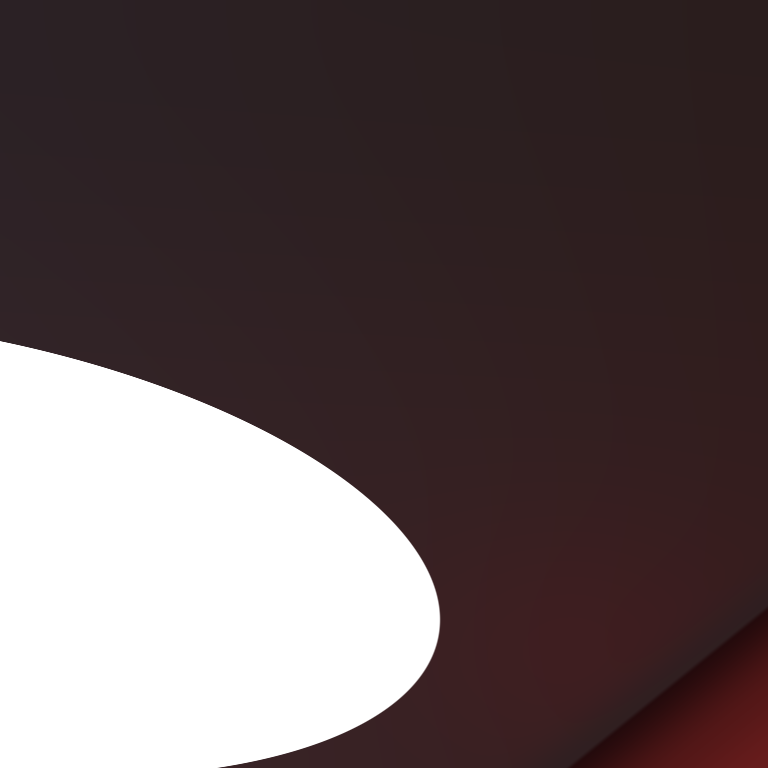
Reproduce this background procedurally as a three.js fragment shader.

```glsl
// A white tilted ellipse on a dim maroon gradient, with a glowing red corner.
varying vec2 vUv;

// Normalised radius of the sheared ellipse: 1 on its rim
float ellipseRadius(vec2 p) {
  vec2 d = p - vec2(-0.107, 0.289);
  d.y += 0.141 * d.x;
  return length(d / vec2(0.68, 0.2855));
}

// Signed distance to the diagonal fold, positive towards the lower right
float foldDistance(vec2 p) {
  return dot(p - vec2(0.7396, 0.0), normalize(vec2(0.805, -1.0)));
}

vec3 backdrop(vec2 p) {
  vec3 top = mix(vec3(0.168, 0.130, 0.145), vec3(0.165, 0.114, 0.112), p.x);
  vec3 bottom = mix(vec3(0.220, 0.150, 0.163), vec3(0.212, 0.114, 0.118), p.x);
  vec3 color = mix(bottom, top, smoothstep(0.1, 1.0, p.y));

  // Faint red glow above the fold
  vec2 g = (p - vec2(0.75, 0.16)) / vec2(0.22, 0.17);
  return color + vec3(0.030, -0.006, -0.004) * exp(-dot(g, g));
}

vec3 redCorner(vec2 p, float depth) {
  vec3 color = mix(vec3(0.125, 0.035, 0.042), vec3(0.315, 0.088, 0.088),
                   smoothstep(-0.015, 0.085, depth));
  return color + vec3(0.09, 0.022, 0.022) * smoothstep(0.06, 0.165, depth);
}

void main() {
  float fold = foldDistance(vUv);
  vec3 color = backdrop(vUv);

  // Soft grey shade along the outside of the fold
  float shade = exp(-pow(min(fold, 0.0) / 0.038, 2.0));
  color = mix(color, vec3(0.172, 0.122, 0.128), 0.75 * shade);
  color = mix(color, redCorner(vUv, fold), smoothstep(-0.003, 0.004, fold));

  // White ellipse on top
  float disc = 1.0 - smoothstep(0.998, 1.002, ellipseRadius(vUv));
  gl_FragColor = vec4(mix(color, vec3(1.0), disc), 1.0);
}
```
